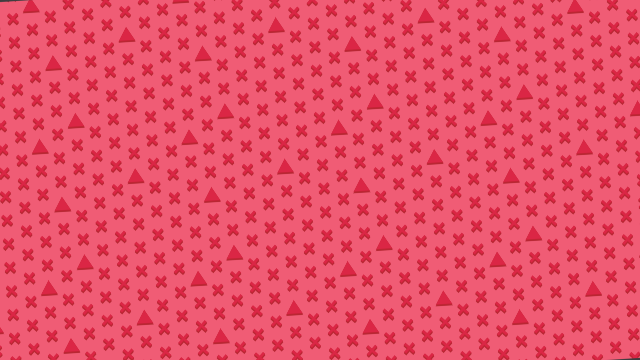
Write a Shadertoy shader that draws this pattern.

```glsl
// Lengths are fractions of the canvas height
const float TILT = 0.064;
const vec2 PITCH = vec2(0.05202, 0.0656);    // column and row spacing
const vec2 LATTICE_ORIGIN = vec2(-0.7185, 0.3715);
const ivec2 PERIOD = ivec2(8, 6);            // sites before triangles recur
const float SHEET_HALF_HEIGHT = 0.55;
const vec2 ARM = vec2(0.0173, 0.0035);       // half length, half width
const float APEX = 0.0215;
const float BASE = -0.0155;
const float HALF_BASE = 0.0220;
const float DEPTH = 0.0050;                  // height of the raised side
const float SHADOW_BLUR = 0.0028;
const int SIDE_STEPS = 5;

const vec3 SHEET = vec3(0.94, 0.36, 0.46);
const vec3 FACE = vec3(0.86, 0.15, 0.27);
const vec3 SIDE_TOP = vec3(0.77, 0.13, 0.20);
const vec3 SIDE_FOOT = vec3(0.71, 0.16, 0.20);
const vec3 SHADOW = vec3(0.82, 0.27, 0.34);
const vec3 BACKDROP = vec3(0.25, 0.24, 0.25);

// Triangle sites within one period, as column and row
const ivec2 TRIANGLES[4] = ivec2[4](
    ivec2(0, 0), ivec2(4, 1), ivec2(1, 3), ivec2(7, 2));

float sdCross(vec2 p) {
    vec2 q = abs(vec2(p.x + p.y, p.x - p.y)) * 0.70711;
    q = vec2(max(q.x, q.y), min(q.x, q.y)) - ARM;
    return length(max(q, 0.0)) + min(max(q.x, q.y), 0.0);
}

float sdTriangle(vec2 p) {
    vec2 slope = normalize(vec2(APEX - BASE, HALF_BASE));
    return max(BASE - p.y, dot(vec2(abs(p.x), p.y - APEX), slope));
}

bool isTriangleSite(vec2 site) {
    vec2 period = vec2(PERIOD);
    ivec2 wrapped = ivec2(mod(site, period) + 0.5);
    for (int i = 0; i < 4; i++)
        if (wrapped == TRIANGLES[i]) return true;
    return false;
}

float sdShape(vec2 p, bool triangle) {
    return triangle ? sdTriangle(p) : sdCross(p);
}

float cover(float d, float pixel) {
    return 1.0 - smoothstep(-0.7 * pixel, 0.7 * pixel, d);
}

void mainImage(out vec4 fragColor, in vec2 fragCoord) {
    float pixel = 1.0 / iResolution.y;
    vec2 p = (fragCoord - 0.5 * iResolution.xy) * pixel;
    float c = cos(TILT), s = sin(TILT);
    p = vec2(c * p.x + s * p.y, c * p.y - s * p.x);

    // Nearest site; odd columns sit half a row higher
    vec2 grid = (p - LATTICE_ORIGIN) / PITCH;
    float column = round(grid.x);
    float stagger = 0.5 * mod(column, 2.0);
    float row = round(grid.y - stagger);
    vec2 local = (grid - vec2(column, row + stagger)) * PITCH;
    bool triangle = isTriangleSite(vec2(column, row));

    // Soft contact shadow
    float foot = sdShape(local + vec2(0.0, DEPTH), triangle);
    float shade = 1.0 - smoothstep(-SHADOW_BLUR, SHADOW_BLUR, foot);
    vec3 color = mix(SHEET, SHADOW, 0.8 * shade);

    // Raised side, layered from foot to face
    for (int i = SIDE_STEPS; i >= 1; i--) {
        float t = float(i) / float(SIDE_STEPS);
        float side = sdShape(local + vec2(0.0, DEPTH * t), triangle);
        color = mix(color, mix(SIDE_TOP, SIDE_FOOT, t), cover(side, pixel));
    }
    color = mix(color, FACE, cover(sdShape(local, triangle), pixel));

    // Backdrop beyond the tilted sheet
    color = mix(BACKDROP, color, cover(abs(p.y) - SHEET_HALF_HEIGHT, pixel));
    fragColor = vec4(color, 1.0);
}
```
